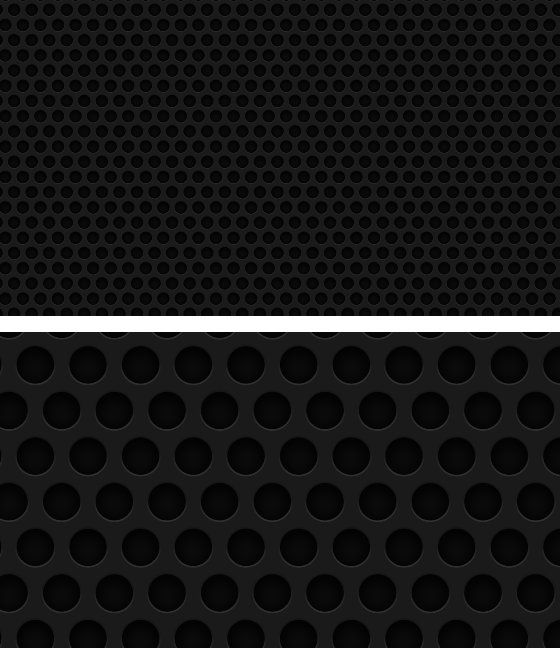
Top: the whole. Bottom: its middle third, enlarged.
Write a Shadertoy shader that draws this pattern.

```glsl
const float HOLES_PER_HEIGHT = 18.0;
const float ROW_STEP = 0.8660254;
const vec2 LATTICE_ORIGIN = vec2(0.804, 0.117);
const float HOLE_RADIUS = 0.355;
const float RIM_WIDTH = 0.03;

const vec3 PANEL_COLOR = vec3(0.102);
const vec3 RIM_SHADE = vec3(0.085);
const vec3 RIM_LIGHT = vec3(0.19);
const vec3 HOLE_EDGE = vec3(0.012);
const vec3 HOLE_FLOOR = vec3(0.038);

// Offset from the nearest hole centre, with alternate rows shifted by half a pitch
vec2 staggeredCell(vec2 p, vec2 origin, float rowStep) {
    vec2 q = p - origin;
    float row = floor(q.y / rowStep + 0.5);
    q.y -= row * rowStep;
    q.x -= 0.5 * mod(row, 2.0);
    q.x -= floor(q.x + 0.5);
    return q;
}

// Antialiased coverage of the inside of a distance field
float coverage(float dist, float pixel) {
    return 1.0 - smoothstep(-0.5 * pixel, 0.5 * pixel, dist);
}

// Dim floor, lit slightly below the centre and shadowed by the upper lip
vec3 holeColor(vec2 cell, float radius) {
    float fromGlow = length(cell + vec2(0.0, 0.06)) / radius;
    return mix(HOLE_FLOOR, HOLE_EDGE, smoothstep(0.2, 1.1, fromGlow));
}

// Bevel that catches light along its lower arc
vec3 rimColor(vec2 cell) {
    float down = -cell.y / max(length(cell), 0.001);
    return mix(RIM_SHADE, RIM_LIGHT, smoothstep(-0.5, 1.0, down));
}

void mainImage(out vec4 fragColor, in vec2 fragCoord) {
    float pixel = HOLES_PER_HEIGHT / iResolution.y;
    vec2 cell = staggeredCell(fragCoord * pixel, LATTICE_ORIGIN, ROW_STEP);
    float dist = length(cell) - HOLE_RADIUS;

    // Panel, bevel, then hole
    vec3 color = PANEL_COLOR;
    color = mix(color, rimColor(cell), coverage(dist - RIM_WIDTH, pixel));
    color = mix(color, holeColor(cell, HOLE_RADIUS), coverage(dist, pixel));

    fragColor = vec4(color, 1.0);
}
```
